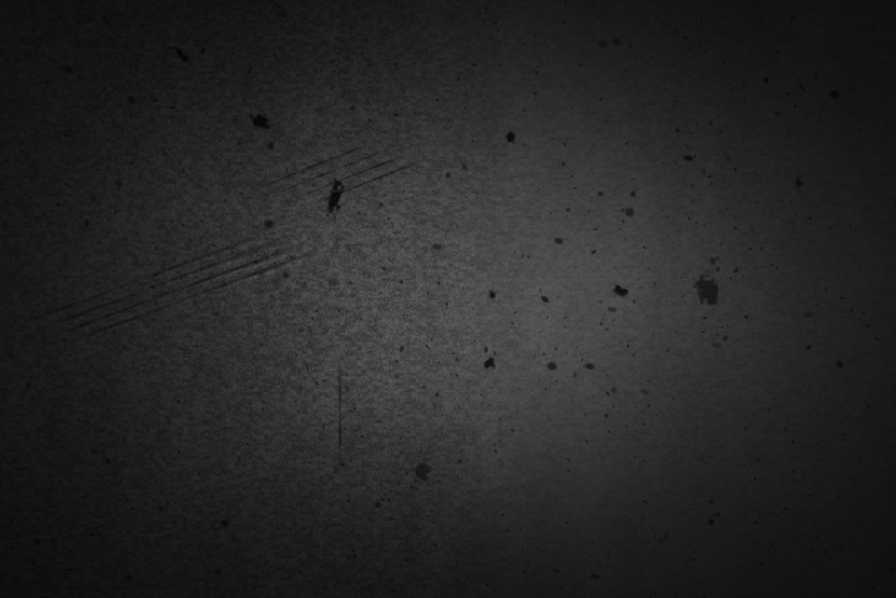
Give the GLSL for this texture, as a WebGL 2 fragment shader.

```glsl
#version 300 es
precision highp float;
// Dark worn concrete: a soft central glow, grain, pits, chips and long scratches.
uniform vec2 u_resolution;
out vec4 fragColor;

vec2 hash2(vec2 p) {
  vec3 q = fract(p.xyx * vec3(0.1031, 0.103, 0.0973));
  q += dot(q, q.yzx + 33.33);
  return fract((q.xx + q.yz) * q.zy);
}

mat2 rotation(float a) {
  float c = cos(a), s = sin(a);
  return mat2(c, -s, s, c);
}

float valueNoise(vec2 p) {
  vec2 i = floor(p), f = fract(p);
  f = f * f * (3.0 - 2.0 * f);
  float low = mix(hash2(i).x, hash2(i + vec2(1, 0)).x, f.x);
  float high = mix(hash2(i + vec2(0, 1)).x, hash2(i + 1.0).x, f.x);
  return mix(low, high, f.y);
}

// Broad stains from rotated, warped sines, about -1 to 1.
float mottle(vec2 p) {
  float sum = 0.0, amp = 0.5;
  for (int i = 0; i < 5; i++) {
    p = rotation(1.1) * p * 1.7 + 1.3;
    p += 0.6 * sin(p.yx * 1.3);
    sum += amp * sin(p.x) * cos(p.y);
    amp *= 0.66;
  }
  return sum;
}

// Scattered cellular pits: only a fraction of the cells hold one.
float pits(vec2 p, float scale, float density, float px) {
  p *= scale;
  vec2 cell = floor(p);
  float dark = 0.0;
  for (int y = -1; y <= 1; y++)
    for (int x = -1; x <= 1; x++) {
      vec2 id = cell + vec2(x, y);
      vec2 pick = hash2(id + 71.0), spot = hash2(id + 13.0);
      vec2 d = rotation(pick.y * 6.28) * (p - id - spot);
      float radius = 0.08 + 0.22 * pick.y * pick.y;
      float edge = length(d * vec2(1.0, 1.0 + spot.x)) - radius;
      float soft = 0.07 + px * scale;
      dark = max(dark, step(pick.x, density) * (0.4 + 0.6 * spot.y) * smoothstep(soft, -soft, edge));
    }
  return dark;
}

// Ragged elliptical chip.
float chip(vec2 p, vec2 center, vec2 size, float angle, float px) {
  vec2 d = rotation(angle) * (p - center) / size;
  float ragged = length(d) + 1.1 * (valueNoise(p * 150.0) - 0.5);
  float soft = 0.3 + px / min(size.x, size.y);
  return smoothstep(1.0 + soft, 1.0 - soft, ragged);
}

// Thin broken scratch between two points.
float scratch(vec2 p, vec2 a, vec2 b, float width, float px) {
  vec2 ab = b - a;
  float t = clamp(dot(p - a, ab) / dot(ab, ab), 0.0, 1.0);
  float d = length(p - a - ab * t) + 0.002 * (valueNoise(p * 60.0) - 0.5);
  float fade = smoothstep(0.0, 0.15, t) * smoothstep(1.0, 0.8, t);
  return fade * smoothstep(width + px, 0.0, d) * (0.4 + 0.6 * valueNoise(p * 45.0));
}

void main() {
  float px = 1.0 / u_resolution.y;
  vec2 p = gl_FragCoord.xy * px;
  vec2 uv = gl_FragCoord.xy / u_resolution;

  // Elliptical glow falling to near black.
  vec2 q = (uv - vec2(0.525, 0.505)) * 2.0;
  float light = 0.055 + 0.265 * exp(-1.9 * dot(q, q));

  // Rough plaster to the left of the middle, smoother on the right.
  float rough = 0.45 + 0.55 * smoothstep(0.95, 0.6, p.x);
  float stain = mottle(p * 3.0);
  float grain = valueNoise(p * 330.0) + valueNoise(p * vec2(110, 190)) - 1.0;
  light *= 1.0 + 0.09 * stain + 0.3 * rough * grain;
  light *= 1.0 + 0.07 * (valueNoise(p * vec2(22, 4)) - 0.5);

  // Pits gather in patches.
  float patches = smoothstep(-0.3, 0.5, mottle(p * 4.0 + 7.0));
  float dark = 0.55 * pits(p, 85.0, 0.06 + 0.16 * patches * rough, px);
  dark = max(dark, 0.65 * pits(p + 3.0, 38.0, 0.03 + 0.06 * patches, px));
  dark = max(dark, 0.7 * pits(p + 9.0, 17.0, 0.025, px) * valueNoise(p * 120.0));

  // Larger chips.
  float chips = chip(p, vec2(0.56, 0.668), vec2(0.009, 0.026), -0.2, px);
  chips = max(chips, chip(p, vec2(0.434, 0.796), vec2(0.016, 0.009), -0.5, px));
  chips = max(chips, chip(p, vec2(0.304, 0.907), vec2(0.014, 0.006), -0.8, px));
  chips = max(chips, chip(p, vec2(1.037, 0.515), vec2(0.011, 0.006), -0.5, px));
  chips = max(chips, chip(p, vec2(0.854, 0.77), vec2(0.009, 0.008), 0.0, px));
  chips = max(chips, chip(p, vec2(0.823, 0.506), vec2(0.006, 0.008), 0.0, px));
  chips = max(chips, chip(p, vec2(0.82, 0.392), vec2(0.008, 0.007), 0.0, px));
  chips = max(chips, 0.7 * chip(p, vec2(1.182, 0.515), vec2(0.015, 0.023), 0.2, px));
  chips = max(chips, 0.6 * chip(p, vec2(0.706, 0.21), vec2(0.013, 0.012), 0.0, px));
  dark = max(dark, 0.78 * chips);

  // Long diagonal scrapes with a pale lip, and one upright crack.
  float lines = 0.0, lip = 0.0;
  for (int i = 0; i < 4; i++) {
    vec2 shift = vec2(0.03, -0.009) * float(i);
    lines = max(lines, scratch(p, vec2(0.02, 0.453) + shift, vec2(0.46, 0.615) + shift, 0.003, px));
    lip = max(lip, scratch(p, vec2(0.1, 0.487) + shift, vec2(0.5, 0.616) + shift, 0.003, px));
    lines = max(lines, scratch(p, vec2(0.43, 0.685) + shift, vec2(0.62, 0.76) + shift, 0.002, px));
  }
  lines = max(lines, scratch(p, vec2(0.569, 0.23), vec2(0.568, 0.4), 0.0025, px));
  light *= (1.0 - dark) * (1.0 - 0.45 * lines) * (1.0 + 0.22 * lip);

  fragColor = vec4(vec3(clamp(light, 0.02, 1.0)), 1.0);
}
```
